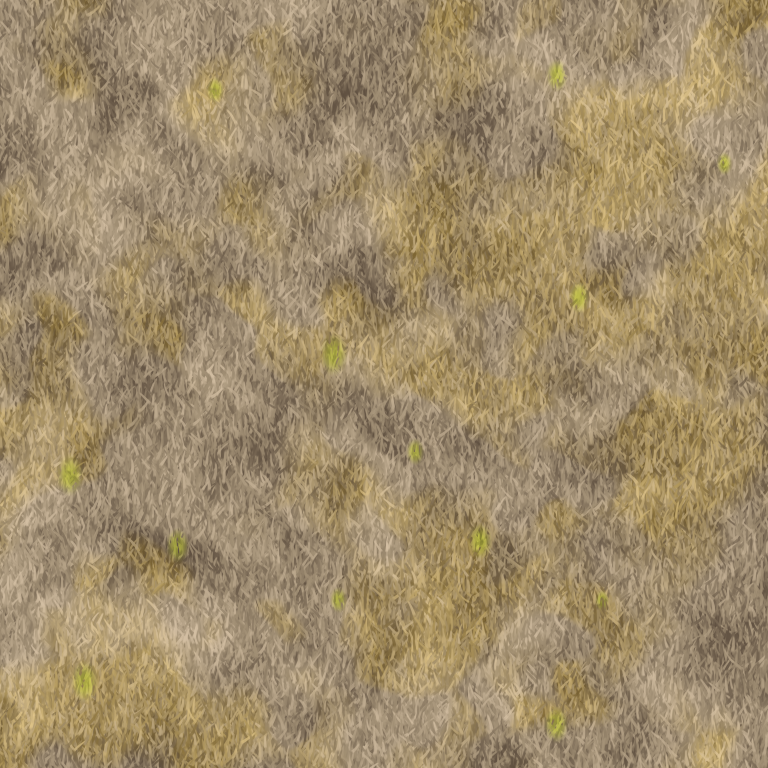
This texture is drawn by a Shadertoy shader. Its source:

```glsl
const int LAYERS = 14;
const float BLADE_CELL = 0.016;

const vec3 SOIL = vec3(0.37, 0.31, 0.25);
const vec3 STRAW = vec3(0.63, 0.56, 0.455);
const vec3 BLEACHED = vec3(0.83, 0.75, 0.64);
const vec3 GOLD_SHIFT = vec3(0.045, 0.025, -0.065);
const vec3 SPROUT = vec3(0.70, 0.71, 0.24);

vec3 hash3(vec3 p) {
    p = fract(p * vec3(0.1031, 0.1030, 0.0973));
    p += dot(p, p.yxz + 33.33);
    return fract((p.xxy + p.yxx) * p.zyx);
}

// Smooth cellular noise: random heights blended around scattered points
float clumps(vec2 p, float seed) {
    vec2 cell = floor(p);
    float total = 0.0, weightSum = 0.0;
    for (int j = -1; j <= 1; j++)
    for (int i = -1; i <= 1; i++) {
        vec2 id = cell + vec2(i, j);
        vec3 rnd = hash3(vec3(id + 40.0, seed));
        vec2 d = p - id - rnd.xy;
        float weight = exp(-6.0 * dot(d, d)) + 0.0001;
        total += weight * rnd.z;
        weightSum += weight;
    }
    return total / weightSum;
}

// Rare small tufts of fresh growth
float sprouts(vec2 p, float density, float seed) {
    vec2 cell = floor(p);
    vec3 rnd = hash3(vec3(cell + 70.0, seed));
    vec2 d = p - cell - mix(vec2(0.2), vec2(0.8), rnd.xy);
    float radius = mix(0.07, 0.15, fract(rnd.z * 37.0));
    float tuft = 1.0 - smoothstep(0.2, 1.0, length(d * vec2(1.2, 0.8)) / radius);
    return tuft * step(rnd.z, density);
}

// Coverage of one tapered, bent blade centred at the origin
float blade(vec2 p, float angle, float halfLength, float halfWidth, float bend, float soft) {
    float c = cos(angle), s = sin(angle);
    p = vec2(c * p.x + s * p.y, c * p.y - s * p.x);
    float along = p.y / halfLength;
    float side = abs(p.x + bend * halfLength * (along * along - 0.3));
    float width = halfWidth * (1.0 - 0.4 * along);
    float body = 1.0 - smoothstep(width - soft, width + soft, side);
    return body * (1.0 - smoothstep(0.6, 1.0, abs(along)));
}

vec3 grassColor(float tone, float gold) {
    vec3 color = mix(SOIL, STRAW, smoothstep(-0.1, 0.5, tone));
    color = mix(color, BLEACHED, clamp(2.0 * tone - 1.0, 0.0, 1.0));
    return color + GOLD_SHIFT * gold;
}

// Paint one layer of scattered blades over the ground
vec3 bladeLayer(vec3 ground, vec2 uv, float layer, float light, float gold, float green, float soft) {
    vec2 p = uv / BLADE_CELL + layer * vec2(0.37, 0.61);
    vec2 cell = floor(p);
    for (int j = -1; j <= 1; j++)
    for (int i = -1; i <= 1; i++) {
        vec2 id = cell + vec2(i, j);
        vec3 place = hash3(vec3(id + 10.0, layer * 7.0 + 3.0));
        vec3 look = hash3(vec3(id + 25.0, layer * 7.0 + 91.0));
        vec2 d = (p - id - place.xy) * BLADE_CELL;
        float lean = 2.0 * place.z - 1.0;
        float angle = lean * (0.35 + 0.6 * lean * lean);
        float halfLength = BLADE_CELL * mix(0.5, 0.88, look.x);
        float cover = blade(d, angle, halfLength, mix(0.0011, 0.0018, look.y),
                            0.35 * (look.y - 0.5), soft);
        float tone = light + 0.72 * (look.z - 0.5);
        vec3 color = grassColor(tone, gold * (0.5 + look.x));
        color = mix(color, SPROUT * (0.75 + 0.4 * look.z), green);
        ground = mix(ground, color, 0.8 * cover);
    }
    return ground;
}

void mainImage(out vec4 fragColor, in vec2 fragCoord) {
    vec2 uv = fragCoord / iResolution.y;
    float soft = max(0.0009, 0.6 / iResolution.y);

    // Broad patches of light, shade and golden straw
    vec2 warped = uv + 0.008 * sin(uv.yx * vec2(61.0, 47.0) + vec2(0.7, 2.1));
    float broad = clumps(warped * 7.0, 5.0) - 0.5;
    float fine = clumps(warped * 19.0, 17.0) - 0.5;
    float light = 0.46 + 0.28 * broad + 0.36 * fine;
    float goldField = 0.6 * clumps(warped * 8.0, 31.0) + 0.4 * clumps(warped * 21.0, 43.0);
    float gold = smoothstep(0.38, 0.75, goldField + 0.2 * broad);
    float green = 0.8 * sprouts(uv * 6.0, 0.3, 57.0);

    // Blades from the shaded bottom up to the sunlit top
    vec3 color = grassColor(light - 0.25, gold);
    for (int k = 0; k < LAYERS; k++) {
        float height = float(k) / float(LAYERS - 1);
        color = bladeLayer(color, uv, float(k), light + 0.16 * (height - 0.7), gold, green, soft);
    }
    fragColor = vec4(color, 1.0);
}
```
